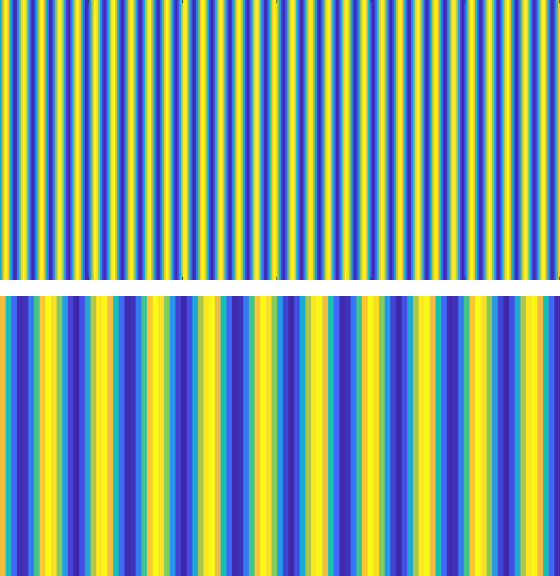
Top: the whole. Bottom: its middle third, enlarged.
A Shadertoy shader for this pattern:

```glsl
// Vertical sine grating: a wave sampled in narrow columns and coloured by a
// ramp from indigo through blue, teal and green to yellow. The column steps
// beat against the wave, and small dark ticks mark the upper and lower edges.

const float TAU = 6.2831853;
const float CYCLES = 31.26;        // waves across the canvas
const float FIRST_CREST = 0.0106;  // x of the first yellow crest
const float COLUMNS = 297.0;       // samples across the canvas
const float TICK_START = 0.1576;
const float TICK_SPACING = 0.1683;
const vec2 TICK_HALF_SIZE = vec2(0.0007, 0.012);
const vec3 TICK_COLOR = vec3(0.12, 0.12, 0.14);

// Evenly spaced colour stops, blended linearly
vec3 ramp(float level) {
    const vec3 stops[7] = vec3[7](
        vec3(0.242, 0.150, 0.660),
        vec3(0.278, 0.356, 0.978),
        vec3(0.154, 0.590, 0.922),
        vec3(0.070, 0.746, 0.726),
        vec3(0.504, 0.799, 0.348),
        vec3(0.987, 0.735, 0.244),
        vec3(0.977, 0.984, 0.080));
    float position = clamp(level, 0.0, 1.0) * 6.0;
    int index = min(int(position), 5);
    return mix(stops[index], stops[index + 1], position - float(index));
}

float wave(float x, float cycles, float crest) {
    return 0.5 + 0.5 * cos(TAU * cycles * (x - crest));
}

vec3 columnColor(float index, float count) {
    return ramp(wave((index + 0.5) / count, CYCLES, FIRST_CREST));
}

// Stepped columns whose borders are softened over one pixel
vec3 grating(float x, float count, float pixelWidth) {
    float position = x * count - 0.5;
    float index = floor(position);
    float border = (position - index - 0.5) / (count * pixelWidth);
    float blend = clamp(border + 0.5, 0.0, 1.0);
    return mix(columnColor(index, count), columnColor(index + 1.0, count), blend);
}

// Coverage of repeated ticks along both horizontal edges
float edgeTicks(vec2 uv, float start, float spacing, vec2 size, vec2 pixel) {
    float nearest = start + spacing * round((uv.x - start) / spacing);
    vec2 gap = vec2(abs(uv.x - nearest), min(uv.y, 1.0 - uv.y)) - size;
    vec2 cover = clamp(0.5 - gap / pixel, 0.0, 1.0);
    return cover.x * cover.y;
}

void mainImage(out vec4 fragColor, in vec2 fragCoord) {
    vec2 pixel = 1.0 / iResolution.xy;
    vec2 uv = fragCoord * pixel;

    vec3 color = grating(uv.x, COLUMNS, pixel.x);
    float tick = edgeTicks(uv, TICK_START, TICK_SPACING, TICK_HALF_SIZE, pixel);
    fragColor = vec4(mix(color, TICK_COLOR, 0.8 * tick), 1.0);
}
```
